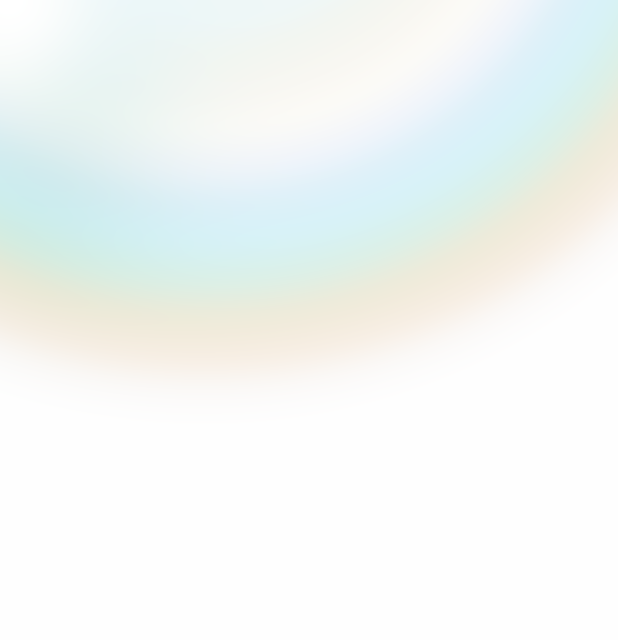
Write a Shadertoy shader that draws this background.

```glsl
#define ARC_CENTER vec2(0.3255, 1.3255)
#define INNER_RADIUS 0.3516
#define BAND_STEP 0.0586
#define VEIL_CENTER vec2(0.14, 0.925)
#define VEIL_SIZE 0.12
#define SHADE_CENTER vec2(0.078, 0.755)
#define SHADE_SIZE 0.14
#define GLOW_CENTER vec2(0.015, 1.0)
#define GLOW_SIZE 0.09

const int BANDS = 12;

// Band colours from the inside of the arc outward
const vec3 bandColors[BANDS] = vec3[BANDS](
    vec3(0.937, 0.969, 0.969),
    vec3(0.953, 0.965, 0.945),
    vec3(0.973, 0.969, 0.949),
    vec3(0.984, 0.980, 0.967),
    vec3(0.945, 0.961, 0.980),
    vec3(0.875, 0.945, 0.976),
    vec3(0.847, 0.949, 0.967),
    vec3(0.863, 0.941, 0.910),
    vec3(0.929, 0.922, 0.859),
    vec3(0.965, 0.933, 0.890),
    vec3(0.984, 0.976, 0.969),
    vec3(0.996, 0.996, 0.996));

vec3 bandAt(int i) {
    return bandColors[clamp(i, 0, BANDS - 1)];
}

// Smooth cubic blend through the evenly spaced bands
vec3 arcColor(float radius) {
    float t = clamp((radius - INNER_RADIUS) / BAND_STEP, 0.0, float(BANDS - 1));
    int i = int(floor(t));
    float f = fract(t);
    vec3 a = bandAt(i - 1);
    vec3 b = bandAt(i);
    vec3 c = bandAt(i + 1);
    vec3 d = bandAt(i + 2);
    return b + 0.5 * f * (c - a + f * (2.0 * a - 5.0 * b + 4.0 * c - d
             + f * (3.0 * (b - c) + d - a)));
}

float softSpot(vec2 p, vec2 center, float size) {
    vec2 q = (p - center) / size;
    return exp(-0.5 * dot(q, q));
}

void mainImage(out vec4 fragColor, in vec2 fragCoord) {
    vec2 p = fragCoord / iResolution.y;
    vec3 color = arcColor(distance(p, ARC_CENTER));

    // Cool veil, teal shade and white corner glow
    float veil = 0.7 * softSpot(p, VEIL_CENTER, VEIL_SIZE);
    color = mix(color, vec3(0.918, 0.969, 0.988), veil);
    color -= vec3(0.060, 0.027, 0.047) * softSpot(p, SHADE_CENTER, SHADE_SIZE);
    color = mix(color, vec3(1.0), softSpot(p, GLOW_CENTER, GLOW_SIZE));

    fragColor = vec4(clamp(color, 0.0, 1.0), 1.0);
}
```
